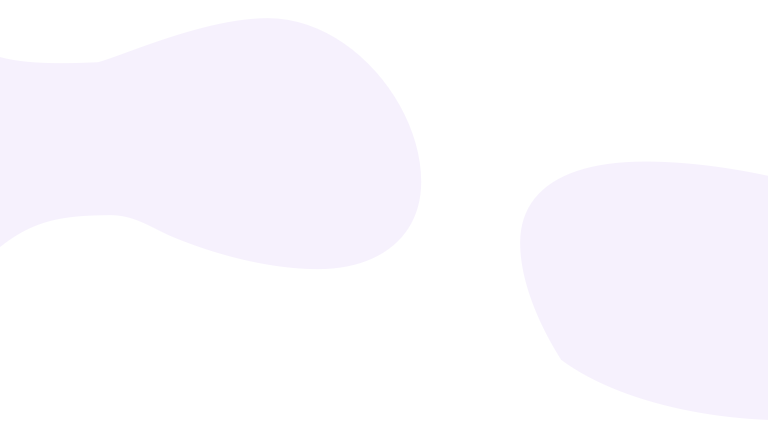
This background is drawn by a Shadertoy shader. Its source:

```glsl
#define PAPER vec3(1.0)
#define LAVENDER vec3(0.965, 0.945, 0.992)
#define CURVE_STEPS 24
#define CANVAS_HEIGHT 100.0
#define RAY_RIGHT 1.0
#define RAY_LEFT -1.0

vec2 bezier(vec2 a, vec2 b, vec2 c, vec2 d, float t) {
    float s = 1.0 - t;
    return s*s*s*a + 3.0*s*s*t*b + 3.0*s*t*t*c + t*t*t*d;
}

float segmentDistance(vec2 p, vec2 a, vec2 b) {
    vec2 pa = p - a, ba = b - a;
    return length(pa - ba * clamp(dot(pa, ba) / dot(ba, ba), 0.0, 1.0));
}

// Adds one outline curve: field.x is the distance, field.y flips sign at
// each crossing of the ray. The pen moves on to the end of the curve.
void curveTo(vec2 p, float ray, inout vec2 pen, vec2 b, vec2 c, vec2 d, inout vec2 field) {
    vec2 start = pen, from = pen;
    for (int i = 1; i <= CURVE_STEPS; i++) {
        vec2 to = bezier(start, b, c, d, float(i) / float(CURVE_STEPS));
        field.x = min(field.x, segmentDistance(p, from, to));
        if ((from.y > p.y) != (to.y > p.y)) {
            float crossX = mix(from.x, to.x, (p.y - from.y) / (to.y - from.y));
            if ((crossX - p.x) * ray > 0.0) field.y = -field.y;
        }
        from = to;
    }
    pen = d;
}

// Wide blob entering from the left edge
void leftBlob(vec2 p, inout vec2 field) {
    vec2 pen = vec2(0.0, 86.8);
    curveTo(p, RAY_RIGHT, pen, vec2(5.8, 85.2), vec2(13.9, 85.2), vec2(22.7, 85.6), field);
    curveTo(p, RAY_RIGHT, pen, vec2(28.9, 87.3), vec2(47.5, 95.8), vec2(62.0, 95.8), field);
    curveTo(p, RAY_RIGHT, pen, vec2(81.0, 95.8), vec2(97.5, 75.7), vec2(97.5, 57.9), field);
    curveTo(p, RAY_RIGHT, pen, vec2(97.5, 45.4), vec2(88.0, 37.7), vec2(73.6, 37.7), field);
    curveTo(p, RAY_RIGHT, pen, vec2(62.5, 37.7), vec2(49.8, 41.0), vec2(39.4, 45.4), field);
    curveTo(p, RAY_RIGHT, pen, vec2(34.7, 47.5), vec2(31.0, 50.2), vec2(25.5, 50.2), field);
    curveTo(p, RAY_RIGHT, pen, vec2(15.0, 50.1), vec2(8.1, 49.3), vec2(0.0, 42.8), field);
}

// Lower blob leaving through the right edge
void rightBlob(vec2 p, inout vec2 field) {
    vec2 pen = vec2(177.8, 59.3);
    curveTo(p, RAY_LEFT, pen, vec2(168.5, 61.3), vec2(158.6, 62.6), vec2(149.3, 62.6), field);
    curveTo(p, RAY_LEFT, pen, vec2(130.8, 62.6), vec2(120.4, 56.0), vec2(120.4, 43.8), field);
    curveTo(p, RAY_LEFT, pen, vec2(120.4, 35.2), vec2(124.5, 25.2), vec2(129.9, 16.7), field);
    curveTo(p, RAY_LEFT, pen, vec2(141.2, 8.3), vec2(159.7, 3.5), vec2(177.8, 2.8), field);
}

void mainImage(out vec4 fragColor, in vec2 fragCoord) {
    float pixel = CANVAS_HEIGHT / iResolution.y;
    vec2 p = fragCoord * pixel;

    vec2 field = vec2(1e3, 1.0);
    leftBlob(p, field);
    rightBlob(p, field);

    // Smooth fill over one pixel
    float coverage = clamp(0.5 - field.x * field.y / pixel, 0.0, 1.0);
    fragColor = vec4(mix(PAPER, LAVENDER, coverage), 1.0);
}
```
